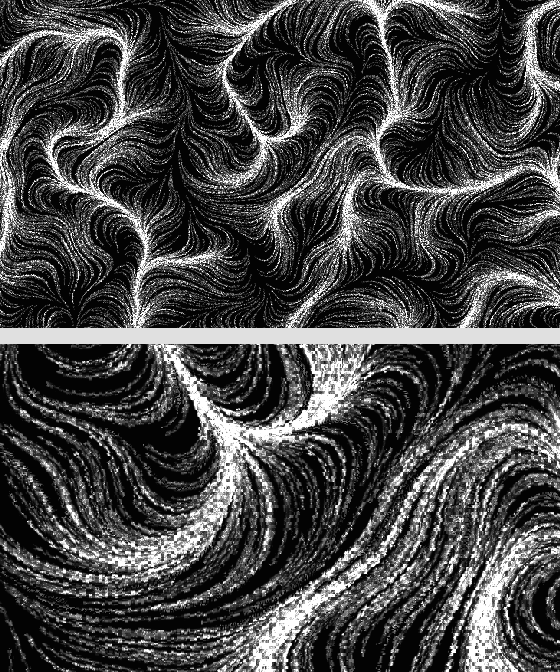
Top: the whole. Bottom: its middle third, enlarged.
Reproduce this pattern procedurally as a Shadertoy shader.

```glsl
const int   WAVES       = 8;       // sine layers in the direction field
const float WAVE_START  = 6.5;     // wave number of the broadest layer
const float WAVE_GROWTH = 1.30;    // wave number ratio between layers
const float WAVE_ANGLE  = 2.4;     // turn between layers, radians
const float SLOPE       = 11.0;    // how fast each layer bends the flow

const int   STEPS       = 64;      // upstream steps per point
const float STEP_LENGTH = 0.0041;
const float SEED_CELL   = 0.0215;  // one strand starts in each cell
const float MIN_LIFE    = 0.3;     // shortest strand, share of the longest

const float STRAND_CORE = 0.0;     // half widths of a strand
const float STRAND_EDGE = 0.0027;
const float GRAIN_SIZE  = 0.00333;
const float GRAIN_SHIFT = 0.0034;  // raggedness of the strands
const float FAINT       = 0.08;    // strength range of the grains
const float STRONG      = 0.50;

const vec3 BACKGROUND = vec3(0.012);
const vec3 STRAND     = vec3(1.0);

const mat2 NEXT_WAVE = WAVE_GROWTH * mat2(cos(WAVE_ANGLE), sin(WAVE_ANGLE),
                                         -sin(WAVE_ANGLE), cos(WAVE_ANGLE));

vec3 hash3(vec2 p) {
    vec3 q = fract(p.xyx * vec3(0.1031, 0.1030, 0.0973));
    q += dot(q, q.yxz + 33.33);
    return fract((q.xxy + q.yzz) * q.zyx);
}

// Flow angle in x, its gradient in yz
vec3 flowAngle(vec2 p) {
    vec2 wave = WAVE_START * vec2(0.8, 0.6);
    float amplitude = SLOPE / WAVE_START;
    vec3 angle = vec3(0.0);
    for (int i = 0; i < WAVES; i++) {
        float phase = dot(wave, p) + 1.7 * float(i * i) + 0.6;
        angle += amplitude * vec3(sin(phase), wave * cos(phase));
        wave = NEXT_WAVE * wave;
        amplitude /= WAVE_GROWTH;
    }
    return angle;
}

// Walks upstream and adds up the strands whose seeds lie on the way.
// "spread" is how much wider the path was upstream, so that strands
// crowd into bright veins wherever the flow converges.
float strandCover(vec2 p, float strength) {
    float cover = 0.0;
    float spread = 1.0;
    for (int i = 0; i < STEPS; i++) {
        vec3 angle = flowAngle(p);
        vec2 along = vec2(cos(angle.x), sin(angle.x));
        vec2 across = vec2(-along.y, along.x);

        vec2 cell = floor(p / SEED_CELL);
        vec3 seed = hash3(cell + 57.0);
        vec2 offset = p - (cell + seed.xy) * SEED_CELL;
        float life = mix(MIN_LIFE, 1.0, seed.z) * float(STEPS);
        if (abs(dot(offset, along)) < 0.55 * STEP_LENGTH && float(i) < life) {
            float distance = abs(dot(offset, across)) / spread;
            cover += strength * (1.0 - smoothstep(STRAND_CORE, STRAND_EDGE, distance));
        }

        spread *= exp(-STEP_LENGTH * dot(across, angle.yz));
        p -= STEP_LENGTH * along;
    }
    return min(cover, 1.0);
}

void mainImage(out vec4 fragColor, in vec2 fragCoord) {
    vec2 p = fragCoord / iResolution.y;

    // Grain breaks the strands into dots
    vec3 grain = hash3(floor(p / GRAIN_SIZE) + 11.0);
    p += GRAIN_SHIFT * (grain.xy - 0.5);

    float cover = strandCover(p, mix(FAINT, STRONG, grain.z));
    fragColor = vec4(mix(BACKGROUND, STRAND, cover), 1.0);
}
```
